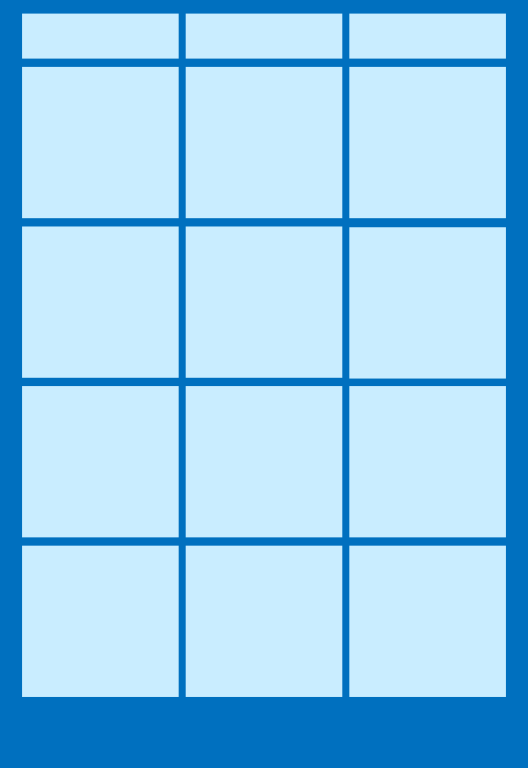
Reproduce this pattern procedurally as a WebGL 2 fragment shader.

```glsl
#version 300 es
precision highp float;

uniform vec2 u_resolution;
out vec4 fragColor;

// Lengths are fractions of the canvas width and height
const vec2 LAST_CELL = vec2(2.0, 4.0);
const vec2 GRID_ORIGIN = vec2(0.0418, 0.0925);
const vec2 PITCH = vec2(0.3099, 0.2078);
const vec2 CELL_SIZE = vec2(0.2966, 0.1970);
const float HEADER_HEIGHT = 0.0586;
const float RIGHT_CELL_DROP = 0.001;

const vec3 FRAME_BLUE = vec3(0.0, 0.44, 0.75);
const vec3 CELL_BLUE = vec3(0.79, 0.93, 1.0);

// Antialiased coverage of an axis-aligned box
float boxCoverage(vec2 offset, vec2 halfSize, vec2 pixel) {
    vec2 inside = clamp((halfSize - abs(offset)) / pixel + 0.5, 0.0, 1.0);
    return inside.x * inside.y;
}

void main() {
    vec2 pixel = 1.0 / u_resolution;
    vec2 p = gl_FragCoord.xy * pixel;

    // Nearest cell, limited to the grid
    vec2 firstCentre = GRID_ORIGIN + 0.5 * CELL_SIZE;
    vec2 cell = clamp(floor((p - firstCentre) / PITCH + 0.5), vec2(0.0), LAST_CELL);

    // The top row is a short header
    vec2 size = CELL_SIZE;
    if (cell.y == LAST_CELL.y) size.y = HEADER_HEIGHT;
    vec2 centre = GRID_ORIGIN + cell * PITCH + 0.5 * size;

    // One cell in the right column sits slightly low
    if (cell == vec2(LAST_CELL.x, 2.0)) centre.y -= RIGHT_CELL_DROP;

    float coverage = boxCoverage(p - centre, 0.5 * size, pixel);
    fragColor = vec4(mix(FRAME_BLUE, CELL_BLUE, coverage), 1.0);
}
```
